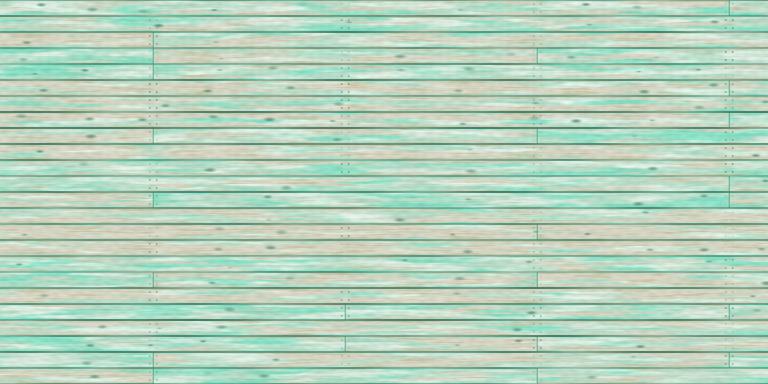
A WebGL 1 fragment shader for this texture:

```glsl
precision highp float;
uniform vec2 u_resolution;

const float PLANKS = 24.0;
const float SEAM_HALF = 0.042;       // in plank heights
const float FIRST_STUD = 0.399;      // in canvas heights, as below
const float STUD_SPACING = 0.5;
const float JOINT_CHANCE = 0.2;
const float JOINT_HALF = 0.0014;
const float NAIL_RADIUS = 0.0026;
const float NAIL_OFFSET = 0.009;
const float KNOT_CELL = 0.16;
const float KNOT_CHANCE = 0.36;
const vec2 KNOT_SIZE = vec2(0.012, 0.0045);

const vec3 MINT = vec3(0.72, 0.86, 0.78);
const vec3 PALE = vec3(0.85, 0.92, 0.87);
const vec3 TEAL = vec3(0.50, 0.87, 0.76);
const vec3 BARE_WOOD = vec3(0.86, 0.83, 0.76);
const vec3 TAN_GRAIN = vec3(0.76, 0.73, 0.61);
const vec3 SEAM = vec3(0.27, 0.62, 0.49);
const vec3 KNOT = vec3(0.32, 0.54, 0.45);

float hash(vec2 p) {
    return fract(sin(dot(p, vec2(127.1, 311.7))) * 43758.55);
}

vec2 gradient(vec2 cell) {
    float angle = 6.28318 * hash(cell);
    return vec2(cos(angle), sin(angle));
}

float gradientNoise(vec2 p) {
    vec2 i = floor(p);
    vec2 f = p - i;
    vec2 w = f * f * f * (f * (f * 6.0 - 15.0) + 10.0);
    vec2 e = vec2(1.0, 0.0);
    float low = mix(dot(gradient(i), f), dot(gradient(i + e), f - e), w.x);
    float high = mix(dot(gradient(i + e.yx), f - e.yx),
                     dot(gradient(i + 1.0), f - 1.0), w.x);
    return 1.2 * mix(low, high, w.y);
}

float fbm(vec2 p) {
    float sum = 0.0;
    float amplitude = 0.6;
    for (int i = 0; i < 3; i++) {
        sum += amplitude * gradientNoise(p);
        p = p * 2.1 + 17.3;
        amplitude *= 0.5;
    }
    return sum;
}

// Coverage of a shape from its signed distance
float cover(float d, float pixel) {
    return 1.0 - smoothstep(-0.6 * pixel, 0.6 * pixel, d);
}

// Weathered paint over wood; p.x in canvas heights, p.y in plank heights
vec3 paintedWood(vec2 p, float seed, float edge) {
    vec2 q = p + vec2(seed * 71.0, seed * 43.0);
    float bias = hash(vec2(seed, 5.0)) - 0.5;
    float pale = smoothstep(-0.15, 0.25, fbm(q * vec2(5.0, 2.2)));
    float teal = smoothstep(0.0, 0.38, fbm(q * vec2(4.0, 1.7) + 31.0) - 0.25 * bias);
    float bare = smoothstep(-0.04, 0.24,
        fbm(q * vec2(3.0, 2.8) + 67.0) + 0.45 * bias + 0.12 * edge);
    float grain = gradientNoise(q * vec2(7.0, 7.0) + 11.0);
    float fleck = gradientNoise(q * vec2(45.0, 6.0) + 23.0);

    vec3 color = mix(MINT, PALE, pale);
    color = mix(color, TEAL, 0.85 * teal);
    vec3 wood = mix(BARE_WOOD, TAN_GRAIN, smoothstep(0.05, 0.45, grain + 0.15 * edge));
    color = mix(color, wood, 0.85 * bare);
    return color + 0.06 * grain + 0.04 * fleck;
}

// Small oval knots, at most one per cell along the plank
float knots(float x, float v, float row, float pixel) {
    vec2 cell = vec2(floor(x / KNOT_CELL), row + 50.0);
    vec2 center = vec2((cell.x + mix(0.25, 0.75, hash(cell + 3.1))) * KNOT_CELL,
                       mix(0.25, 0.75, hash(cell + 7.7)));
    float size = mix(0.4, 1.0, hash(cell + 13.3));
    vec2 d = vec2(x - center.x, (v - center.y) / PLANKS) / (KNOT_SIZE * size);
    float soft = 0.5 + 0.5 * pixel / (KNOT_SIZE.y * size);
    float body = 1.0 - smoothstep(1.0 - soft, 1.0 + soft, length(d));
    return body * step(hash(cell), KNOT_CHANCE) * mix(0.4, 1.0, hash(cell + 21.9));
}

void main() {
    float pixel = 1.0 / u_resolution.y;
    vec2 p = gl_FragCoord.xy / u_resolution.y;
    float y = p.y * PLANKS;
    float row = floor(y);
    float v = y - row;

    // Butt joints and nail pairs at each stud
    float board = 0.0;
    float joint = 0.0;
    float nail = 0.0;
    for (int i = 0; i < 4; i++) {
        float stud = FIRST_STUD + float(i) * STUD_SPACING;
        vec2 id = vec2(row, float(i) + 90.0);
        float present = step(hash(id), JOINT_CHANCE);
        float dx = p.x - stud;
        board += present * step(0.0, dx);
        joint = max(joint, present * cover(abs(dx) - JOINT_HALF, pixel));
        vec2 head = vec2(abs(dx) - NAIL_OFFSET, (abs(v - 0.5) - 0.25) / PLANKS);
        nail = max(nail, cover(length(head) - NAIL_RADIUS, pixel) * hash(id + 4.0));
    }

    // Boards
    float seamDistance = min(v, 1.0 - v);
    float edge = 1.0 - smoothstep(0.04, 0.25, seamDistance);
    vec3 color = paintedWood(vec2(p.x, v), row + 0.37 * board, edge);
    color = mix(color, KNOT, 0.8 * knots(p.x, v, row, pixel));
    color = mix(color, KNOT, 0.6 * nail);
    color = mix(color, SEAM, 0.75 * joint);

    // Seams of varying depth with a soft shade beside them
    float seamId = floor(y + 0.5);
    float wear = gradientNoise(vec2(p.x * 5.0, seamId * 7.3 + 0.5));
    float depth = clamp(0.62 + 0.35 * hash(vec2(seamId, 2.0)) + 0.3 * wear, 0.3, 1.0);
    float seam = cover(seamDistance - SEAM_HALF * (1.0 + 0.4 * wear), pixel * PLANKS);
    color = mix(color, SEAM, 0.18 * (1.0 - smoothstep(0.0, 0.16, seamDistance)));
    color = mix(color, SEAM * mix(1.0, 0.75, depth * depth), seam * depth);

    gl_FragColor = vec4(clamp(color, 0.0, 1.0), 1.0);
}
```
